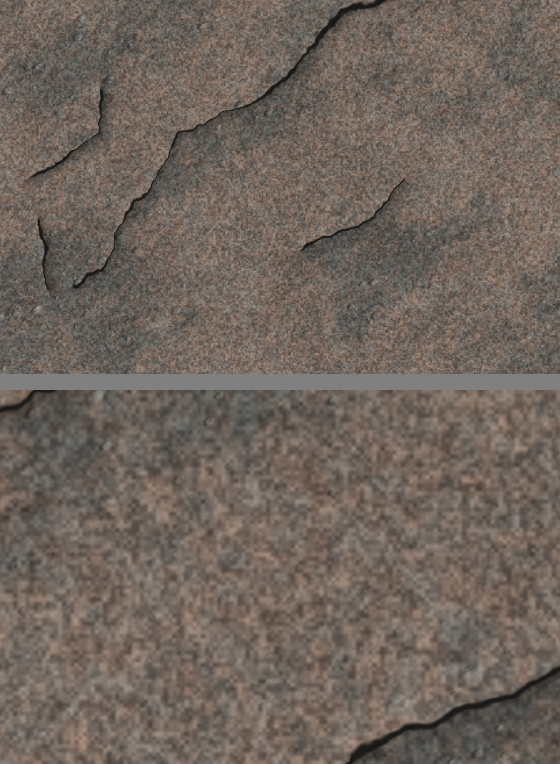
Top: the whole. Bottom: its middle third, enlarged.
A Shadertoy shader for this texture:

```glsl
// Weathered brown sandstone: fine grain, grey diagonal stains, pale pits and stepped cracks.

const vec3 WARM_STONE = vec3(0.474, 0.420, 0.382);
const vec3 GREY_STONE = vec3(0.375, 0.357, 0.335);
const vec3 PALE_FLECK = vec3(0.560, 0.545, 0.515);
const vec3 CRACK_DARK = vec3(0.085, 0.082, 0.080);
const vec2 TO_LIGHT = vec2(-0.7, 0.7);

// Long ledge running from the top edge down to the left
const int LEDGE_COUNT = 10;
const vec2 LEDGE[LEDGE_COUNT] = vec2[](
    vec2(1.06, 1.01), vec2(0.92, 0.97), vec2(0.82, 0.86), vec2(0.78, 0.80),
    vec2(0.62, 0.70), vec2(0.48, 0.645), vec2(0.45, 0.58), vec2(0.34, 0.43),
    vec2(0.27, 0.28), vec2(0.20, 0.245));

// Shorter cracks, each as start and end
const int SIDE_COUNT = 5;
const vec4 SIDE_CRACKS[SIDE_COUNT] = vec4[](
    vec4(0.27, 0.76, 0.26, 0.64), vec4(0.26, 0.64, 0.10, 0.53),
    vec4(1.07, 0.53, 1.00, 0.42), vec4(1.00, 0.42, 0.80, 0.34),
    vec4(0.10, 0.41, 0.13, 0.22));

float hash(vec2 p) {
    vec3 q = fract(p.xyx * 0.1031);
    q += dot(q, q.yzx + 33.33);
    return fract((q.x + q.y) * q.z);
}

float noise(vec2 p) {
    vec2 i = floor(p), f = fract(p);
    f = f * f * (3.0 - 2.0 * f);
    return mix(mix(hash(i), hash(i + vec2(1, 0)), f.x),
               mix(hash(i + vec2(0, 1)), hash(i + vec2(1, 1)), f.x), f.y);
}

float fbm(vec2 p) {
    float sum = 0.0, amp = 0.533;
    for (int i = 0; i < 4; i++) {
        sum += amp * noise(p);
        p = mat2(1.6, 1.2, -1.2, 1.6) * p + 17.3;
        amp *= 0.5;
    }
    return sum;
}

// Distance to a segment, positive on its shaded lower-right side
float signedSegment(vec2 p, vec2 a, vec2 b) {
    vec2 v = p - a, d = b - a;
    float dist = length(v - d * clamp(dot(v, d) / dot(d, d), 0.0, 1.0));
    return d.x * v.y - d.y * v.x > 0.0 ? dist : -dist;
}

float nearer(float a, float b) {
    return abs(a) < abs(b) ? a : b;
}

float ledgeDistance(vec2 p) {
    float d = 9.0;
    for (int i = 0; i < LEDGE_COUNT - 1; i++)
        d = nearer(d, signedSegment(p, LEDGE[i], LEDGE[i + 1]));
    return d;
}

float sideDistance(vec2 p) {
    float d = 9.0;
    for (int i = 0; i < SIDE_COUNT; i++)
        d = nearer(d, signedSegment(p, SIDE_CRACKS[i].xy, SIDE_CRACKS[i].zw));
    return d;
}

// Scattered pits: x is the pale floor, y the shadow under the lit-side rim
vec2 pits(vec2 p, float scale, float density, float seed) {
    vec2 g = p * scale, cell = floor(g), result = vec2(0.0);
    for (int k = 0; k < 9; k++) {
        vec2 id = cell + vec2(k % 3 - 1, k / 3 - 1);
        float rnd = hash(id + seed);
        if (rnd > density) continue;
        vec2 v = g - id - vec2(hash(id + seed + 5.1), hash(id + seed + 9.7));
        float radius = mix(0.12, 0.30, hash(id + seed + 3.3));
        vec2 w = vec2(dot(v, vec2(0.8, 0.6)) * 0.75, dot(v, vec2(-0.6, 0.8)) * 1.15);
        float rim = length(w - TO_LIGHT * radius * 0.6);
        result = max(result, vec2(1.0 - smoothstep(radius * 0.4, radius, length(w)),
                                  1.0 - smoothstep(radius * 0.4, radius * 1.1, rim)));
    }
    return result;
}

float relief(vec2 p) {
    return 0.6 * noise(p * 38.0) + 0.4 * noise(p * 85.0 + 7.0);
}

void mainImage(out vec4 fragColor, in vec2 fragCoord) {
    vec2 p = fragCoord / iResolution.y;

    // Jagged crack lines
    vec2 warp = vec2(fbm(p * 15.0), fbm(p * 15.0 + 40.0)) - 0.5;
    vec2 jagged = p + 0.045 * warp;
    float ledge = ledgeDistance(jagged), side = sideDistance(jagged);
    float step_ = nearer(ledge, side);
    float width = mix(0.0005, 0.0065, smoothstep(0.2, 0.8, noise(p * 9.0 + 3.0)));
    width *= abs(ledge) < abs(side) ? 0.75 + 0.6 * smoothstep(0.6, 1.0, p.y) : 0.7;
    float core = 1.0 - smoothstep(width * 0.35, width + 0.0025, abs(step_ - width * 0.4));
    float shade = smoothstep(-0.002, 0.004, step_) * exp(-abs(step_) / 0.022);
    float lip = smoothstep(-0.035, -0.006, step_) * (1.0 - smoothstep(-0.006, 0.0, step_));

    // Grey stains stretched along the diagonal
    vec2 along = vec2(dot(p, vec2(0.8, 0.6)), dot(p, vec2(-0.6, 0.8)));
    float stain = fbm(along * vec2(3.2, 7.0) + 11.0) + 0.45 * (fbm(p * 24.0) - 0.5);
    stain = smoothstep(0.42, 0.76, stain + 0.22 * shade);
    vec3 col = mix(WARM_STONE, GREY_STONE, stain);

    // Pale flecks and pits
    vec2 pit = max(pits(p + 0.012 * warp, 24.0, 0.24, 1.0),
                   pits(p + 0.012 * warp, 50.0, 0.20, 60.0) * 0.85);
    float pitAmount = 0.45 + 0.45 * stain;
    col *= 1.0 - 0.42 * pit.y * pitAmount;
    col = mix(col, PALE_FLECK, pit.x * pitAmount * 0.75);

    // Surface light, sand grain and reddish grains
    float lit = relief(p) - relief(p + TO_LIGHT * 0.008);
    float grain = noise(p * 150.0) + noise(p * 275.0 + 31.0) - 1.0;
    float tone = 1.0 + (0.20 + 0.16 * stain) * lit + 0.36 * grain;
    tone += 0.22 * (fbm(p * 9.0 + 70.0) - 0.5) + 0.06 * lip;
    col *= tone;
    col *= 1.0 + vec3(0.05, -0.01, -0.04) * (noise(p * 60.0 + 90.0) - 0.5) * 2.0;

    // Shadow below the ledges and the dark gaps
    col *= 1.0 - 0.36 * shade;
    col = mix(col, CRACK_DARK, 0.92 * core);
    fragColor = vec4(clamp(col, 0.0, 1.0), 1.0);
}
```
